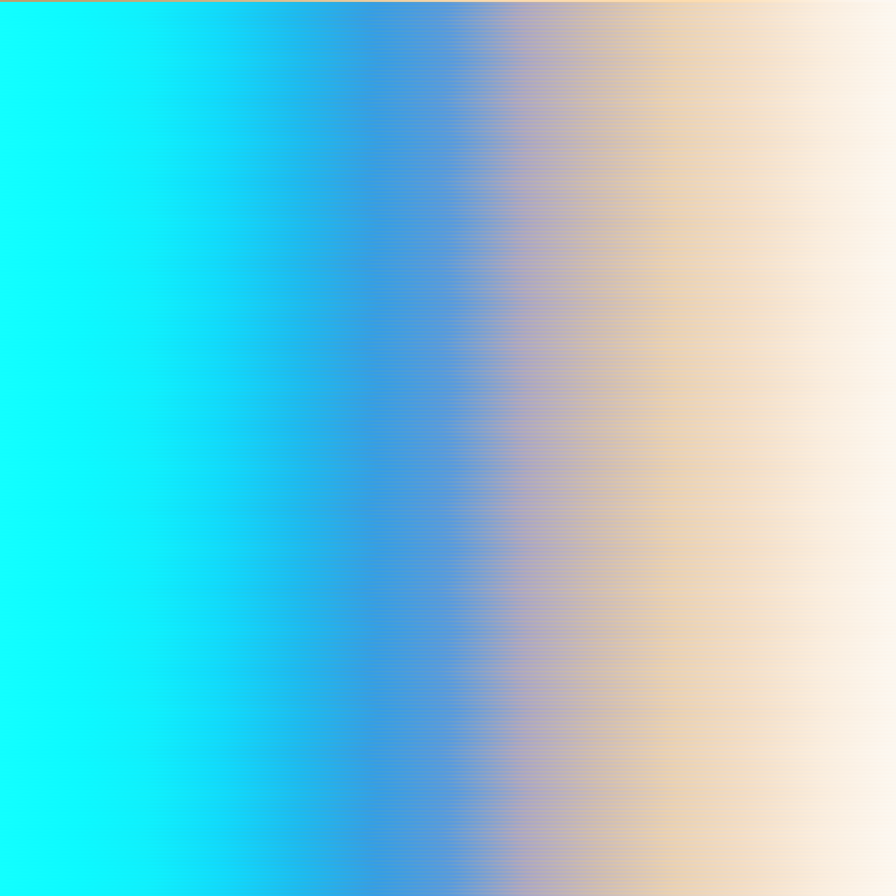
This background is drawn by a Shadertoy shader. Its source:

```glsl
// Smooth horizontal colour ramp through evenly spaced stops
vec3 colourRamp(float x) {
    const vec3 stops[13] = vec3[13](
        vec3(0.07, 1.00, 1.00), vec3(0.05, 0.98, 1.00), vec3(0.06, 0.94, 0.99),
        vec3(0.07, 0.85, 0.98), vec3(0.12, 0.73, 0.93), vec3(0.22, 0.62, 0.88),
        vec3(0.36, 0.61, 0.85), vec3(0.68, 0.66, 0.75), vec3(0.81, 0.74, 0.70),
        vec3(0.91, 0.82, 0.71), vec3(0.95, 0.87, 0.78), vec3(0.98, 0.93, 0.87),
        vec3(0.99, 0.97, 0.94));
    float t = clamp(x, 0.0, 1.0) * 12.0;
    int i = min(int(t), 11);
    return mix(stops[i], stops[i + 1], t - float(i));
}

void mainImage(out vec4 fragColor, in vec2 fragCoord) {
    const float TAU = 6.2831853;
    vec2 uv = fragCoord / iResolution.xy;

    // Fine scan lines, faded out where the canvas cannot resolve them
    float line = sin(TAU * 250.5 * uv.y) * smoothstep(300.0, 500.0, iResolution.y);

    // Lines and slow ripples displace the ramp sideways
    float ripple = cos(TAU * 11.0 * (uv.y - 0.0234));
    float band = cos(TAU * 33.0 * (uv.y - 0.0234));
    vec3 colour = colourRamp(uv.x - 0.007 * line - 0.003 * ripple - 0.003 * band);

    // Line tint: blue against teal in the middle, fading to both sides
    float middle = smoothstep(0.08, 0.4, uv.x) * (1.0 - smoothstep(0.5, 1.0, uv.x));
    colour += line * middle * vec3(-0.015, -0.01, 0.045);

    // Warm counter-tint on the cream side
    float cream = smoothstep(0.55, 0.75, uv.x) * (1.0 - smoothstep(0.78, 1.0, uv.x));
    colour += line * cream * vec3(-0.012, 0.005, 0.025);

    // Thin amber strip along the top edge
    vec3 amber = mix(vec3(0.75, 0.62, 0.42), vec3(0.99, 0.86, 0.68), smoothstep(0.0, 0.6, uv.x));
    amber = mix(amber, vec3(0.99, 0.97, 0.95), smoothstep(0.75, 1.0, uv.x));
    float pixel = 1.0 / iResolution.y;
    float strip = smoothstep(-0.5 * pixel, 0.5 * pixel, uv.y - (1.0 - 0.002));
    colour = mix(colour, amber, strip);

    fragColor = vec4(clamp(colour, 0.0, 1.0), 1.0);
}
```
